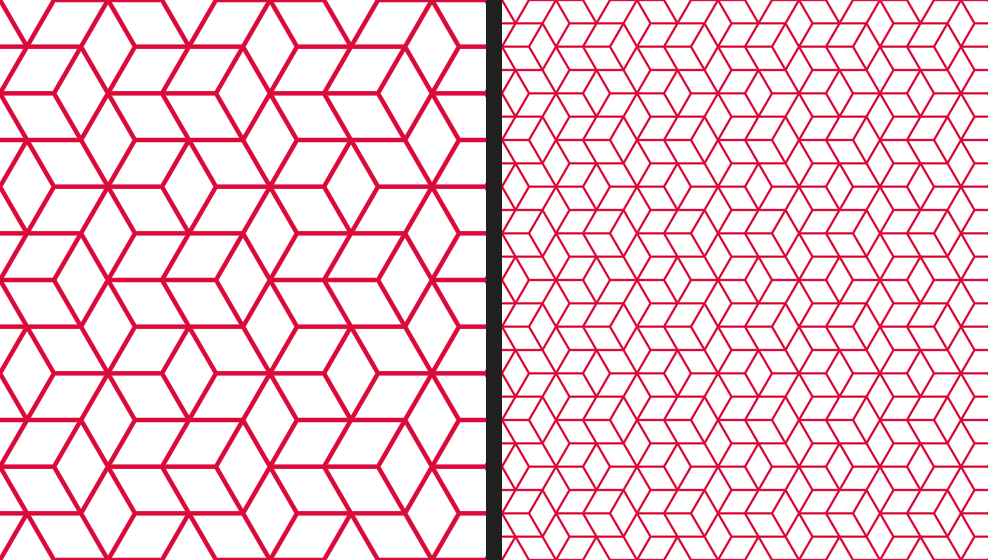
Left, the tile; right, the same tile 2 across and 2 down.
This pattern is drawn by a Shadertoy shader. Its source:

```glsl
// Red outlines of rhombi laid on a triangular lattice, on white.
// Each tile is 3 edges wide and 4 rows tall and mirrors about its middle row,
// so half a tile is drawn from chevrons, slashes and bars by distance.

const vec2  REPEATS    = vec2(3.0, 3.0);       // tiles across and down
const vec2  TILE       = vec2(3.0, 4.0);       // edges and rows per tile
const float ROW_HEIGHT = 0.8660254;            // row spacing in edge lengths
const float HALF_WIDTH = 0.042;                // half line width in edge lengths
const float SOFTNESS   = 0.7;                  // edge smoothing in pixels
const vec3  PAPER      = vec3(1.0);
const vec3  INK        = vec3(0.86, 0.04, 0.23);

// Offset from a lattice point in edge lengths, wrapped across the tile
vec2 offsetFrom(vec2 p, vec2 node) {
    vec2 q = p - node;
    q.x = mod(q.x + 0.5 * TILE.x, TILE.x) - 0.5 * TILE.x;
    return q * vec2(1.0, ROW_HEIGHT);
}

// Distance to a segment from the origin along a unit direction
float edgeDistance(vec2 q, vec2 dir) {
    return length(q - dir * clamp(dot(q, dir), 0.0, 1.0));
}

// One edge that leans left as it crosses to the next row
float slash(vec2 p, vec2 node) {
    return edgeDistance(offsetFrom(p, node), vec2(-0.5, ROW_HEIGHT));
}

// Two edges that spread from an apex; side is the row direction of the arms
float chevron(vec2 p, vec2 apex, float side) {
    vec2 q = offsetFrom(p, apex);
    return edgeDistance(vec2(abs(q.x), q.y * side), vec2(0.5, ROW_HEIGHT));
}

// Two level edges either side of a centre
float bar(vec2 p, vec2 centre) {
    vec2 q = offsetFrom(p, centre);
    return edgeDistance(vec2(abs(q.x), q.y), vec2(1.0, 0.0));
}

float latticeDistance(vec2 p) {
    // Mirror the rows into the half tile 0..2
    p.y = abs(mod(p.y + 0.5 * TILE.y, TILE.y) - 0.5 * TILE.y);

    // Level lines, each leaving one edge open for an upright rhombus
    float d = bar(p, vec2(2.0, 0.0));
    d = min(d, bar(p, vec2(0.5, 1.0)));
    d = min(d, bar(p, vec2(0.0, 2.0)));

    // Slanted lines between rows 0 and 1
    d = min(d, chevron(p, vec2(0.5, 1.0), -1.0));
    d = min(d, chevron(p, vec2(2.0, 0.0), 1.0));

    // Slanted lines between rows 1 and 2
    d = min(d, chevron(p, vec2(1.5, 1.0), 1.0));
    d = min(d, slash(p, vec2(0.5, 1.0)));
    d = min(d, slash(p, vec2(2.5, 1.0)));
    return d;
}

void mainImage(out vec4 fragColor, in vec2 fragCoord) {
    vec2 lattice = fragCoord / iResolution.xy * REPEATS * TILE;
    float blur = SOFTNESS * REPEATS.x * TILE.x / iResolution.x;
    float d = latticeDistance(lattice) - HALF_WIDTH;
    float ink = 1.0 - smoothstep(-blur, blur, d);
    fragColor = vec4(mix(PAPER, INK, ink), 1.0);
}
```
